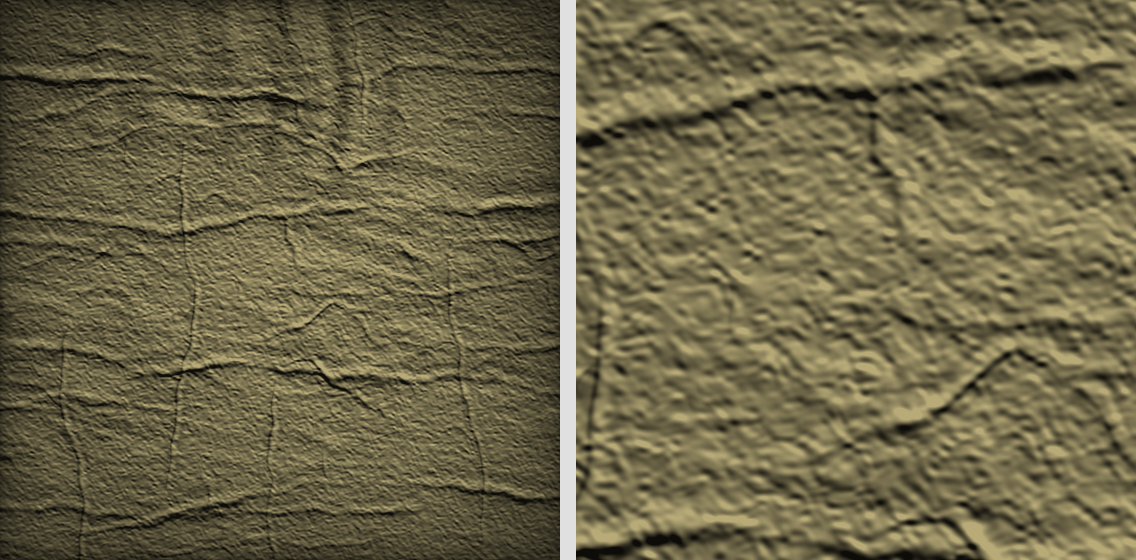
Left, the full canvas; right, a detail of the centre.
Write a three.js fragment shader that draws this texture.

```glsl
#define TINT vec3(1.0, 0.93, 0.655)
#define LIGHT vec2(0.3, 0.95)
#define BASE_TONE 0.492
#define GRAIN 0.62
#define WRINKLE 0.29
#define FOLD_DEPTH 0.40
#define CREASE_DEPTH 0.34
#define RIPPLE 0.24
#define EDGE_TONE 0.29

varying vec2 vUv;

float hash(vec2 p) {
  vec3 q = fract(vec3(p.xyx) * 0.1031);
  q += dot(q, q.yzx + 33.33);
  return fract((q.x + q.y) * q.z);
}

float noise(vec2 p) {
  vec2 i = floor(p), f = fract(p);
  f = f * f * (3.0 - 2.0 * f);
  return mix(mix(hash(i), hash(i + vec2(1, 0)), f.x),
             mix(hash(i + vec2(0, 1)), hash(i + vec2(1, 1)), f.x), f.y);
}

float ridge(vec2 p) {
  return 1.0 - abs(2.0 * noise(p) - 1.0);
}

vec2 warp(vec2 p) {
  return vec2(noise(p), noise(p + 57.3)) - 0.5;
}

vec2 turn(vec2 p, float a) {
  return vec2(cos(a) * p.x + sin(a) * p.y, cos(a) * p.y - sin(a) * p.x);
}

// Tone across a crease: dark cut, lit shoulder above, soft shade beneath
float profile(float d, float width) {
  float u = d / width;
  return 0.48 * exp(-0.5 * (u - 2.3) * (u - 2.3)) - exp(-1.5 * u * u)
       - 0.18 * exp(-0.4 * (u + 2.0) * (u + 2.0))
       - 0.22 * exp(-0.5 * (u - 5.4) * (u - 5.4));
}

float wander(float x, float seed) {
  float sum = 0.0, amp = 0.021, freq = 5.3;
  for (int i = 0; i < 5; i++) {
    sum += amp * sin(x * freq + seed * freq);
    amp *= 0.46;
    freq *= 2.2;
  }
  return sum;
}

// Long broken fold running along x at the given level
float fold(vec2 p, float level, float seed, float rarity, float width) {
  float s = 0.65 + 0.5 * sin(p.x * (4.0 + 3.0 * fract(seed)) + seed * 9.0);
  float wear = noise(vec2(p.x * 13.0, seed * 5.0));
  float span = smoothstep(rarity, rarity + 0.35, s) * (0.5 + 0.7 * wear);
  return span * profile(p.y - level - wander(p.x, seed), width * (0.6 + 0.4 * span));
}

float folds(vec2 p) {
  float tone = 0.0;
  for (int row = 0; row < 4; row++) {
    for (int strand = 0; strand < 3; strand++) {
      float r = float(row), s = float(strand);
      float h = hash(vec2(r + 3.0, s + 8.0));
      float level = 0.84 - 0.243 * r - 0.048 * s + 0.03 * (h - 0.5);
      tone += fold(p, level, 7.0 * h + r, 0.02 + 0.24 * s, 0.0058 - 0.001 * s)
            * (1.0 - 0.2 * s);
    }
  }
  // Thin upright creases
  for (int i = 0; i < 5; i++) {
    float k = float(i), h = hash(vec2(k, 21.0));
    vec2 q = vec2(-p.y, p.x);
    tone += 0.5 * fold(q, 0.12 + 0.17 * k + 0.06 * h, 5.0 * h + k, 0.6, 0.003);
  }
  return tone;
}

// Short bent creases scattered one per cell, many slanting down to the right
float creases(vec2 p, float cells) {
  vec2 g = p * cells, id = floor(g);
  float tone = 0.0;
  for (int j = -1; j <= 1; j++) {
    for (int i = -1; i <= 1; i++) {
      vec2 c = id + vec2(i, j) + 40.0;
      float h = hash(c), k = hash(c + 17.0);
      vec2 q = g + 40.0 - c - vec2(k, hash(c + 31.0));
      q = turn(q, -0.25 + 7.0 * pow(abs(h - 0.5), 3.0) * sign(h - 0.5));
      q.y += 0.08 * sin(q.x * 5.0 + h * 40.0) + 0.03 * sin(q.x * 14.0 + k * 40.0);
      float fade = 1.0 - smoothstep(0.1, 0.35 + 0.5 * k, abs(q.x));
      tone += fade * (0.25 + 0.75 * k) * profile(q.y / cells, 0.0022 + 0.0018 * k);
    }
  }
  return tone;
}

float wrinkleHeight(vec2 p) {
  p = turn(p, -0.1) + 0.03 * warp(p * 9.0);
  return ridge(p * vec2(8.0, 20.0)) + 0.5 * ridge(p * vec2(24.0, 46.0) + 9.0)
       + 0.25 * ridge(p * vec2(24.0, 8.0) + 31.0);
}

// Matted short fibres, most lying along the falling diagonal
float grainHeight(vec2 p) {
  p += 0.004 * warp(p * 60.0);
  return 0.45 * noise(turn(p, -0.65) * vec2(115.0, 235.0) + 400.0)
       + 0.45 * noise(turn(p, 0.05) * vec2(150.0, 260.0) + 900.0)
       + 0.3 * noise(turn(p, -0.4) * vec2(60.0, 105.0) + 200.0);
}

void main() {
  vec2 p = vUv;
  vec2 bent = p + 0.028 * warp(p * 6.0) + 0.008 * warp(p * 28.0);

  // Relief embossed along the light
  vec2 e = LIGHT * 0.0017, w = LIGHT * 0.004;
  float grain = grainHeight(p - e) - grainHeight(p + e);
  float wrinkle = wrinkleHeight(p - w) - wrinkleHeight(p + w);
  wrinkle *= 0.35 + 0.9 * smoothstep(0.3, 0.7, noise(p * 5.0 + 13.0));

  // Soft upright ripples near the top
  vec2 r = bent * vec2(34.0, 4.0);
  float ripple = (noise(r + vec2(0.25, 0.0)) - noise(r - vec2(0.25, 0.0)))
               * smoothstep(0.58, 0.85, p.y) * (1.0 - smoothstep(0.15, 0.45, abs(p.x - 0.45)));

  float tone = BASE_TONE + GRAIN * grain + WRINKLE * wrinkle + RIPPLE * ripple;
  tone += FOLD_DEPTH * folds(bent);
  tone += CREASE_DEPTH * (creases(bent, 5.0) + 0.6 * creases(bent + 0.37, 9.0));
  tone += 0.10 * (noise(p * 4.0 + 5.0) - 0.5);

  // Darkened borders
  vec2 b = 4.0 * p * (1.0 - p);
  tone *= mix(EDGE_TONE, 1.0, pow(max(b.x * b.y, 0.0), 0.33));
  gl_FragColor = vec4(TINT * clamp(tone, 0.05, 0.72), 1.0);
}
```
